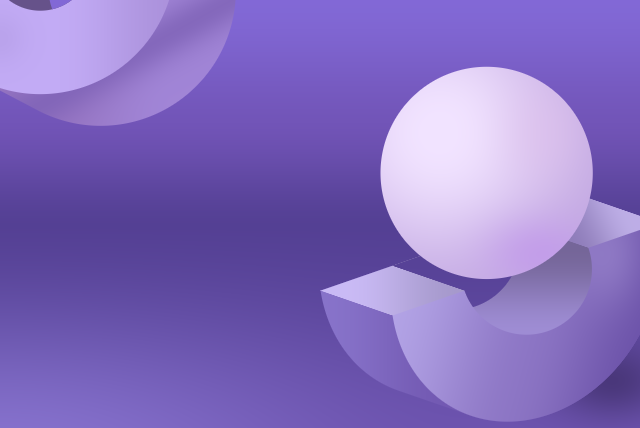
Write a Shadertoy shader that draws this background.

```glsl
// Violet studio scene: a pale ball above a half ring, with a second ring at the upper left.
#define BALL_CENTER vec2(1.137, 0.596)
#define BALL_RADIUS 0.248
#define CRADLE_CENTER vec2(1.230, 0.371)
#define CRADLE_AXIS vec2(0.945, 0.327)
#define CRADLE_SIZE vec2(0.331, 0.338)
#define CRADLE_HOLE 0.153
#define CRADLE_DEPTH vec2(-0.140, -0.110)
#define RING_CENTER vec2(0.094, 1.096)
#define RING_DEPTH vec2(0.141, -0.074)
#define RING_RADIUS 0.316
#define RING_HOLE 0.121

// Coverage of a signed distance, smoothed over one pixel
float fill(float d) { return clamp(0.5 - d * iResolution.y, 0.0, 1.0); }

float glow(vec2 p, vec2 center, vec2 size) {
    vec2 d = (p - center) / size;
    return exp(-dot(d, d));
}

vec3 backdrop(vec2 p) {
    vec3 horizon = vec3(0.33, 0.25, 0.58);
    vec3 wall = mix(horizon, vec3(0.44, 0.325, 0.71), smoothstep(0.46, 0.72, p.y));
    wall = mix(wall, vec3(0.51, 0.41, 0.84), smoothstep(0.65, 1.02, p.y));
    vec3 nearFloor = mix(vec3(0.53, 0.45, 0.81), vec3(0.43, 0.33, 0.69), smoothstep(0.0, 1.1, p.x));
    vec3 ground = mix(nearFloor, horizon, smoothstep(-0.08, 0.5, p.y));
    vec3 col = mix(ground, wall, smoothstep(0.44, 0.5, p.y));
    return mix(col, vec3(0.27, 0.20, 0.45), 0.85 * glow(p, vec2(1.43, 0.11), vec2(0.13, 0.085)));
}

// Full ring, extruded towards the lower right
vec3 drawRing(vec3 col, vec2 p) {
    vec3 behind = col;
    vec2 q = p - RING_CENTER;
    float t = clamp(dot(q, RING_DEPTH) / dot(RING_DEPTH, RING_DEPTH), 0.0, 1.0);
    float body = length(q - t * RING_DEPTH) - RING_RADIUS;
    float face = length(q) - RING_RADIUS;
    float hole = length(q) - RING_HOLE;
    float opening = length(q - RING_DEPTH) - RING_HOLE;

    vec3 side = mix(vec3(0.59, 0.46, 0.76), vec3(0.63, 0.52, 0.84), smoothstep(0.1, 0.4, p.x));
    float band = (p.y - 0.955) - 0.55 * (p.x - 0.46);
    side = mix(side, vec3(0.50, 0.39, 0.72), 0.85 * exp(-band * band / 0.004));
    vec3 front = mix(vec3(0.76, 0.67, 0.96), vec3(0.67, 0.57, 0.86), smoothstep(0.12, 0.42, p.x));
    front = mix(front, vec3(0.68, 0.59, 0.87), glow(p, vec2(0.0, 0.91), vec2(0.06, 0.06)) * 0.4);

    col = mix(col, side, fill(body));
    col = mix(col, front, fill(face));
    col = mix(col, vec3(0.40, 0.32, 0.54), fill(hole));
    return mix(col, behind, fill(max(hole, opening)));
}

// Half ring: q.x runs along the cut, q.y runs down into the bowl
vec3 drawCradle(vec3 col, vec2 p) {
    vec3 behind = col;
    vec2 d = p - CRADLE_CENTER;
    vec2 q = vec2(dot(d, CRADLE_AXIS), dot(d, vec2(CRADLE_AXIS.y, -CRADLE_AXIS.x)));
    mat2 skew = mat2(1.0, 0.0, 0.18, 1.0);
    vec2 e = skew * q / CRADLE_SIZE;
    vec2 depth = skew * CRADLE_DEPTH / CRADLE_SIZE;

    // Sweep the half disc backwards, starting no lower than the cut plane
    float cut = clamp(q.y / CRADLE_DEPTH.y, 0.0, 1.0);
    float t = clamp(dot(e, depth) / dot(depth, depth), cut, 1.0);
    float top = CRADLE_DEPTH.y - q.y;
    float body = max((length(e - t * depth) - 1.0) * CRADLE_SIZE.x, top);
    float face = max((length(e - cut * depth) - 1.0) * CRADLE_SIZE.x, top);
    float hole = max(length(q - cut * CRADLE_DEPTH) - CRADLE_HOLE, top);
    float opening = max(length(q - CRADLE_DEPTH) - CRADLE_HOLE, top);

    vec3 side = mix(vec3(0.53, 0.45, 0.79), vec3(0.45, 0.35, 0.70), smoothstep(0.75, 1.05, p.x));
    float slope = dot(p - vec2(0.95, 0.27), vec2(0.9, -0.25));
    vec3 front = mix(vec3(0.70, 0.64, 0.90), vec3(0.55, 0.46, 0.77), smoothstep(-0.05, 0.3, slope));
    front = mix(front, vec3(0.42, 0.32, 0.66), smoothstep(0.26, 0.54, slope));
    front = mix(front, vec3(0.60, 0.52, 0.80), 0.6 * glow(p, vec2(1.42, 0.40), vec2(0.08, 0.11)));
    vec3 leftCap = mix(vec3(0.79, 0.73, 0.96), vec3(0.65, 0.60, 0.80), smoothstep(0.8, 1.08, p.x));
    vec3 rightCap = mix(vec3(0.56, 0.49, 0.73), vec3(0.74, 0.68, 0.90), smoothstep(1.31, 1.48, p.x + 0.5 * (p.y - 0.48)));
    vec3 cap = mix(leftCap, rightCap, step(1.2, p.x));
    vec3 bowl = mix(vec3(0.62, 0.55, 0.83), vec3(0.46, 0.40, 0.60), smoothstep(0.22, 0.42, p.y));

    col = mix(col, side, fill(body));
    col = mix(col, mix(front, cap, fill(q.y)), fill(face));
    col = mix(col, bowl, fill(hole));
    return mix(col, behind, fill(max(hole, opening)));
}

vec3 drawBall(vec3 col, vec2 p) {
    float d = length(p - BALL_CENTER) - BALL_RADIUS;
    float shade = smoothstep(0.03, 0.42, length(p - vec2(1.03, 0.69)));
    vec3 skin = mix(vec3(0.945, 0.89, 1.0), vec3(0.77, 0.67, 0.89), shade);
    skin = mix(skin, vec3(0.76, 0.60, 0.92), 0.75 * glow(p, vec2(1.26, 0.41), vec2(0.12, 0.08)));
    skin = mix(skin, vec3(0.87, 0.75, 0.92), 0.5 * glow(p, vec2(1.27, 0.69), vec2(0.10, 0.12)));
    return mix(col, skin, fill(d));
}

void mainImage(out vec4 fragColor, in vec2 fragCoord) {
    vec2 p = fragCoord / iResolution.y;
    vec3 col = backdrop(p);
    col = drawRing(col, p);
    col = drawCradle(col, p);
    col = drawBall(col, p);
    fragColor = vec4(col, 1.0);
}
```
